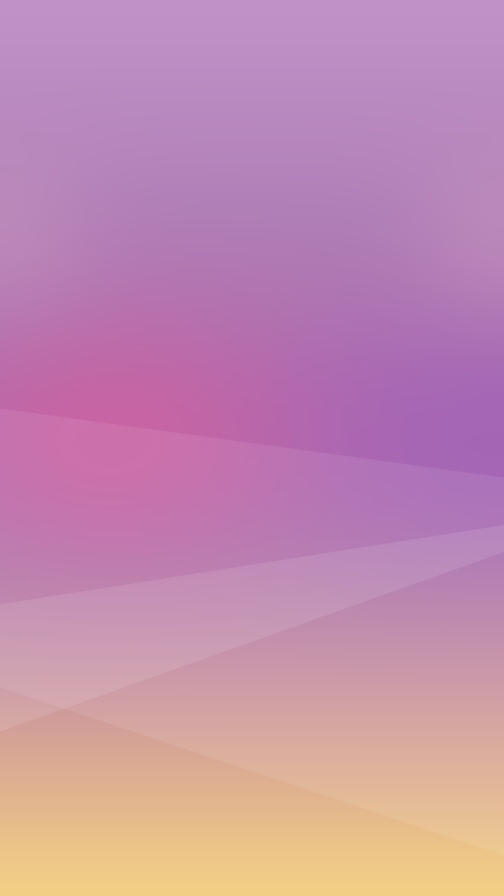
This background is drawn by a Shadertoy shader. Its source:

```glsl
#define PINK vec3(0.79, 0.39, 0.635)
#define PURPLE vec3(0.635, 0.395, 0.715)
#define HAZE vec3(0.76, 0.56, 0.74)
#define WIDE_SHEET 0.08
#define NARROW_SHEET 0.10

const int LAST = 8;

// Evenly spaced sky colours, from bottom to top
const vec3 SKY[9] = vec3[9](
    vec3(0.95, 0.81, 0.52),
    vec3(0.87, 0.69, 0.565),
    vec3(0.775, 0.565, 0.63),
    vec3(0.695, 0.475, 0.665),
    vec3(0.685, 0.42, 0.685),
    vec3(0.685, 0.46, 0.695),
    vec3(0.69, 0.495, 0.715),
    vec3(0.72, 0.535, 0.75),
    vec3(0.75, 0.57, 0.78));

// Catmull-Rom blend through the sky colours
vec3 skyGradient(float height) {
    float s = clamp(height, 0.0, 1.0) * float(LAST);
    int i = min(int(s), LAST - 1);
    float t = s - float(i);
    vec3 a = SKY[max(i - 1, 0)];
    vec3 b = SKY[i];
    vec3 c = SKY[i + 1];
    vec3 d = SKY[min(i + 2, LAST)];
    return b + 0.5 * t * (c - a + t * (2.0 * a - 5.0 * b + 4.0 * c - d
           + t * (3.0 * (b - c) + d - a)));
}

// Soft elliptical spot
float glow(vec2 uv, vec2 centre, vec2 radius) {
    vec2 p = (uv - centre) / radius;
    return exp(-dot(p, p));
}

// Smooth coverage below a line that joins the left and right sides
float below(vec2 uv, float leftHeight, float rightHeight) {
    float edge = mix(leftHeight, rightHeight, uv.x) - uv.y;
    float pixel = 1.0 / iResolution.y;
    return smoothstep(-0.7 * pixel, 0.7 * pixel, edge);
}

void mainImage(out vec4 fragColor, in vec2 fragCoord) {
    vec2 uv = fragCoord / iResolution.xy;
    vec3 color = skyGradient(uv.y);

    // Coloured glows and pale side haze
    color = mix(color, PURPLE, 0.9 * glow(uv, vec2(1.0, 0.51), vec2(0.52, 0.14)));
    color = mix(color, PINK, 0.95 * glow(uv, vec2(0.22, 0.51), vec2(0.36, 0.14)));
    float sides = glow(uv, vec2(0.0, 0.75), vec2(0.18, 0.10))
                + glow(uv, vec2(1.0, 0.75), vec2(0.18, 0.10));
    color = mix(color, HAZE, 0.6 * sides);

    // Two translucent sheets, each bounded by a pair of lines
    float wide = below(uv, 0.544, 0.467) * (1.0 - below(uv, 0.233, 0.0456));
    float narrow = below(uv, 0.3255, 0.414) * (1.0 - below(uv, 0.1836, 0.384));
    color = mix(color, vec3(1.0), WIDE_SHEET * wide);
    color = mix(color, vec3(1.0), NARROW_SHEET * narrow);

    fragColor = vec4(color, 1.0);
}
```
